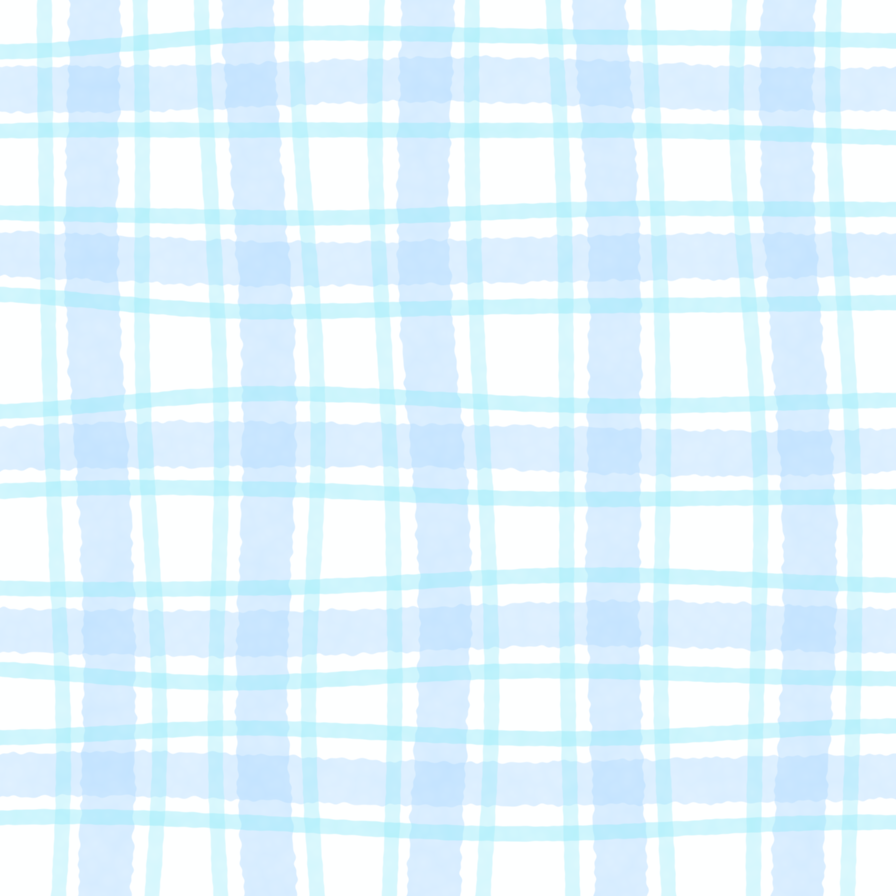
A WebGL 1 fragment shader for this pattern:

```glsl
precision highp float;
// Hand-painted watercolour plaid: broad blue bands flanked by thin aqua lines.

uniform vec2 u_resolution;

#define BANDS 5                                     // broad bands per direction
#define COLUMNS vec4(0.1107, 0.1819, 0.0044, 0.0)   // start, gap, gap growth, gap bend
#define ROWS vec4(0.0951, 0.1940, 0.0085, -0.0043)
#define COLUMN_SWAY vec3(8.0, 0.35, 0.0062)         // frequency, shift per band, amplitude
#define ROW_SWAY vec3(6.283, 0.4, 0.0052)
#define BAND_HALF vec2(0.0292, 0.0248)              // columns, rows
#define LINE_HALF 0.0084
#define LINE_OFFSET 0.053
#define PAPER vec3(0.996, 1.0, 1.0)
#define BLUE_INK vec4(0.70, 0.86, 1.0, 0.47)        // colour, opacity
#define AQUA_INK vec4(0.60, 0.92, 0.98, 0.44)

vec2 hash2(vec2 p) {
  vec2 q = vec2(dot(p, vec2(127.1, 311.7)), dot(p, vec2(269.5, 183.3)));
  return fract(sin(q) * 43758.5);
}

// Distance to the nearest scattered cell point
float cellular(vec2 p) {
  vec2 cell = floor(p);
  float nearest = 2.0;
  for (int y = -1; y <= 1; y++) {
    for (int x = -1; x <= 1; x++) {
      vec2 c = cell + vec2(float(x), float(y));
      nearest = min(nearest, distance(p, c + hash2(c)));
    }
  }
  return nearest;
}

// Irregular brush edge from layered sines
float ragged(float t, float seed) {
  return 0.0010 * sin(185.0 * t + seed + 2.0 * sin(37.0 * t + seed))
       + 0.0007 * sin(410.0 * t + 2.3 * seed + 1.5 * sin(71.0 * t))
       + 0.0007 * sin(83.0 * t + 4.1 * seed);
}

// Coverage of a soft-edged stroke; d is the signed distance to its spine
float stroke(float d, float halfWidth) {
  float soft = max(0.0012, 0.75 / min(u_resolution.x, u_resolution.y));
  return 1.0 - smoothstep(-soft, soft, abs(d) - halfWidth);
}

// Coverage of all broad bands (x) and thin lines (y) in one direction
vec2 strokes(float along, float across, vec4 lattice, vec3 sway,
             float halfBand, float lineOffset, float seed) {
  vec2 cover = vec2(0.0);
  for (int n = 0; n < BANDS; n++) {
    float i = float(n);
    float pairs = i * (i - 1.0);
    float centre = dot(lattice, vec4(1.0, i, pairs, pairs * (i - 2.0)));
    centre += sway.z * cos(sway.x * (along - sway.y * i));

    float d = across - centre;
    float side = d < 0.0 ? -1.0 : 1.0;
    float edgeSeed = seed + 5.7 * i + 2.1 * side;
    float swell = 0.0014 * sin(11.0 * along + edgeSeed);
    cover.x = max(cover.x, stroke(d, halfBand + swell + ragged(along, edgeSeed)));

    float drift = 0.0026 * sin(10.0 * along + 3.0 * i + 2.0 * side + seed);
    float width = LINE_HALF + 0.25 * ragged(along, edgeSeed + 1.3);
    cover.y = max(cover.y, stroke(abs(d) - lineOffset + drift, width));
  }
  return cover;
}

vec3 glaze(vec3 base, vec4 ink, float cover) {
  return mix(base, ink.rgb, ink.a * cover);
}

void main() {
  vec2 p = gl_FragCoord.xy / u_resolution;
  p.y = 1.0 - p.y;

  // Columns lean to the right going down; row lines fan out from the left
  float lean = 0.018 * smoothstep(0.0, 0.6, p.y) - 0.0117;
  float fan = mix(0.045, LINE_OFFSET, smoothstep(0.0, 0.3, p.x));
  vec2 columns = strokes(p.y, p.x - lean, COLUMNS, COLUMN_SWAY, BAND_HALF.x, LINE_OFFSET, 0.4);
  vec2 rows = strokes(p.x, p.y, ROWS, ROW_SWAY, BAND_HALF.y, fan, 3.9);

  // Uneven pigment
  float mottle = 1.0 + 0.13 * (cellular(p * 62.0) - 0.45)
                     + 0.14 * (cellular(p * 21.0 + 7.0) - 0.45);

  vec3 colour = PAPER;
  colour = glaze(colour, BLUE_INK, 0.95 * rows.x * mottle);
  colour = glaze(colour, BLUE_INK, 1.06 * columns.x * mottle);
  colour = glaze(colour, AQUA_INK, 0.87 * columns.y * mottle);
  colour = glaze(colour, AQUA_INK, 1.08 * rows.y * mottle);
  gl_FragColor = vec4(colour, 1.0);
}
```
